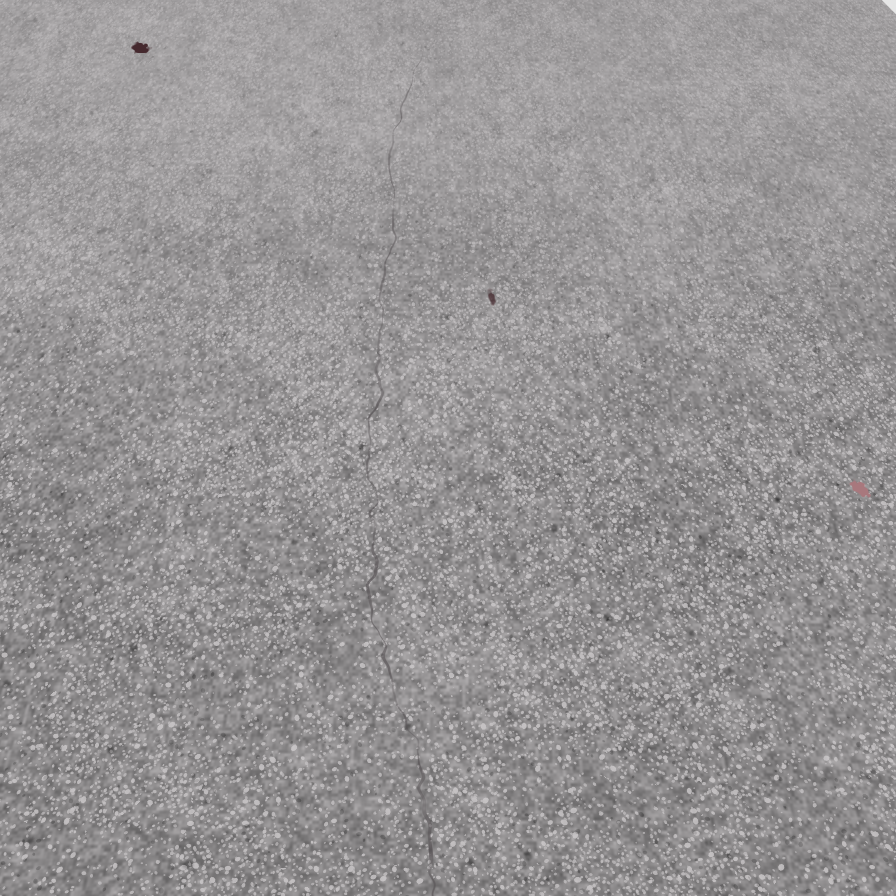
Give the GLSL for this texture, as a WebGL 1 fragment shader.

```glsl
precision highp float;
// Worn grey asphalt seen at a slant: noise gives the binder its grain and stains,
// jittered cells scatter pale chips and dark pits that shrink with distance,
// and a thin wandering crack and a few fallen leaves lie on top.

uniform vec2 u_resolution;

const float RECEDE = 0.5;                      // how much the scale shrinks by the top
const vec3 TINT = vec3(1.008, 0.992, 0.999);
const vec3 CRACK_COLOR = vec3(0.33, 0.31, 0.32);
const vec3 DARK_LEAF = vec3(0.27, 0.16, 0.18);
const vec3 PINK_LEAF = vec3(0.66, 0.47, 0.49);

float hash(vec2 p) {
  return fract(sin(dot(p, vec2(127.1, 311.7))) * 43758.5453);
}

float noise(vec2 p) {
  vec2 i = floor(p);
  vec2 f = fract(p);
  f = f * f * (3.0 - 2.0 * f);
  float low = mix(hash(i), hash(i + vec2(1.0, 0.0)), f.x);
  float high = mix(hash(i + vec2(0.0, 1.0)), hash(i + 1.0), f.x);
  return mix(low, high, f.y);
}

float fbm(vec2 p) {
  float sum = 0.0;
  float amplitude = 0.5;
  for (int i = 0; i < 4; i++) {
    sum += amplitude * noise(p);
    p = p * 2.03 + 17.3;
    amplitude *= 0.5;
  }
  return sum / 0.9375;
}

vec2 rotate(vec2 p, float angle) {
  float c = cos(angle);
  float s = sin(angle);
  return vec2(c * p.x - s * p.y, s * p.x + c * p.y);
}

// Coverage of one angular chip per cell; density is the share of filled cells.
float chips(vec2 p, float density, float maxRadius, float blur) {
  vec2 cell = floor(p);
  float radius = maxRadius * mix(0.4, 1.0, hash(cell + 3.1));
  vec2 jitter = vec2(hash(cell + 11.7), hash(cell + 29.3)) - 0.5;
  vec2 q = fract(p) - 0.5 - jitter * (1.0 - 2.0 * radius);
  q = abs(rotate(q, 6.283 * hash(cell + 41.9)));
  q.y *= 1.3;
  float dist = max(max(q.x, q.y), 0.72 * (q.x + q.y));
  float cover = 1.0 - smoothstep(radius - blur, radius + blur, dist);
  return cover * step(hash(cell + 57.2), density);
}

// Coverage of a ragged, tilted oval.
float leaf(vec2 p, vec2 center, vec2 size, float angle, float blur) {
  vec2 q = rotate(p - center, -angle) / size;
  float ragged = 0.7 * (noise(p * 300.0) - 0.5);
  float edge = blur / min(size.x, size.y);
  return 1.0 - smoothstep(1.0 - edge, 1.0 + edge, length(q) + ragged);
}

// Strength of the crack, fading out near the top.
float crack(vec2 p, float blur) {
  float bend = 0.422 + 0.28 * (p.y - 0.5) * (p.y - 0.5);
  float wander = 0.03 * (noise(vec2(p.y * 12.0, 4.0)) - 0.5);
  float jag = 0.011 * (noise(vec2(p.y * 75.0, 9.0)) - 0.5);
  float width = mix(0.0018, 0.0007, p.y) * mix(0.4, 1.4, noise(vec2(p.y * 45.0, 2.0)));
  float dist = abs(p.x - bend - wander - jag);
  float line = 1.0 - smoothstep(width - blur, width + blur, dist);
  float broken = mix(0.35, 1.0, noise(vec2(p.y * 60.0, 21.0)));
  return line * broken * mix(1.0, 0.6, p.y) * (1.0 - smoothstep(0.91, 0.95, p.y));
}

void main() {
  vec2 uv = gl_FragCoord.xy / u_resolution;
  float pixel = 1.0 / min(u_resolution.x, u_resolution.y);

  // Ground coordinates: equal scale both ways, finer toward the top.
  float depth = 1.0 - RECEDE * uv.y;
  vec2 ground = vec2((uv.x - 0.5) / depth, -log(depth) / RECEDE);
  float footprint = 0.7 * pixel / depth;
  float far = smoothstep(0.45, 1.0, uv.y);

  // Binder: distance haze, broad stains and fine grain.
  float tone = mix(0.535, 0.632, smoothstep(0.3, 1.0, uv.y));
  tone += 0.09 * (fbm(uv * vec2(4.0, 7.0)) - 0.5);
  tone += 0.08 * (fbm(ground * vec2(22.0, 30.0) + 5.0) - 0.5);
  float grain = noise(ground * 250.0) + 0.7 * noise(ground * 110.0 + 40.0) - 0.85;
  tone += mix(0.17, 0.08, far) * grain;

  // Pale chips gather in patches; dark pits are rare.
  float crowd = mix(0.5, 1.5, smoothstep(0.3, 0.7, fbm(ground * 9.0 + 31.0)));
  float contrast = mix(1.0, 0.45, far);
  float large = chips(ground * 78.0, 0.25 * crowd, 0.32, footprint * 78.0);
  float medium = chips(rotate(ground, 0.6) * 120.0, 0.36 * crowd, 0.34, footprint * 120.0);
  float small = chips(rotate(ground, 1.1) * 165.0, 0.42 * crowd, 0.38, footprint * 165.0);
  tone = mix(tone, 0.8, contrast * max(0.8 * large, max(0.72 * medium, 0.6 * small)));
  float pits = chips(rotate(ground, 0.3) * 32.0, 0.035, 0.2, 0.1);
  float specks = chips(rotate(ground, 0.9) * 95.0, 0.12, 0.32, footprint * 95.0);
  tone -= contrast * (0.16 * pits + 0.1 * specks);

  vec3 color = tone * TINT;
  color = mix(color, CRACK_COLOR, 0.8 * crack(uv, 0.8 * pixel));

  // Fallen leaves and the bright far corner.
  color = mix(color, DARK_LEAF, leaf(uv, vec2(0.157, 0.946), vec2(0.009, 0.006), 0.0, pixel));
  color = mix(color, DARK_LEAF, 0.75 * leaf(uv, vec2(0.549, 0.668), vec2(0.003, 0.008), 0.3, pixel));
  color = mix(color, PINK_LEAF, leaf(uv, vec2(0.96, 0.455), vec2(0.012, 0.006), -0.6, pixel));
  float corner = smoothstep(-pixel, pixel, uv.x + uv.y - 1.984);
  gl_FragColor = vec4(mix(color, vec3(0.9), corner), 1.0);
}
```
